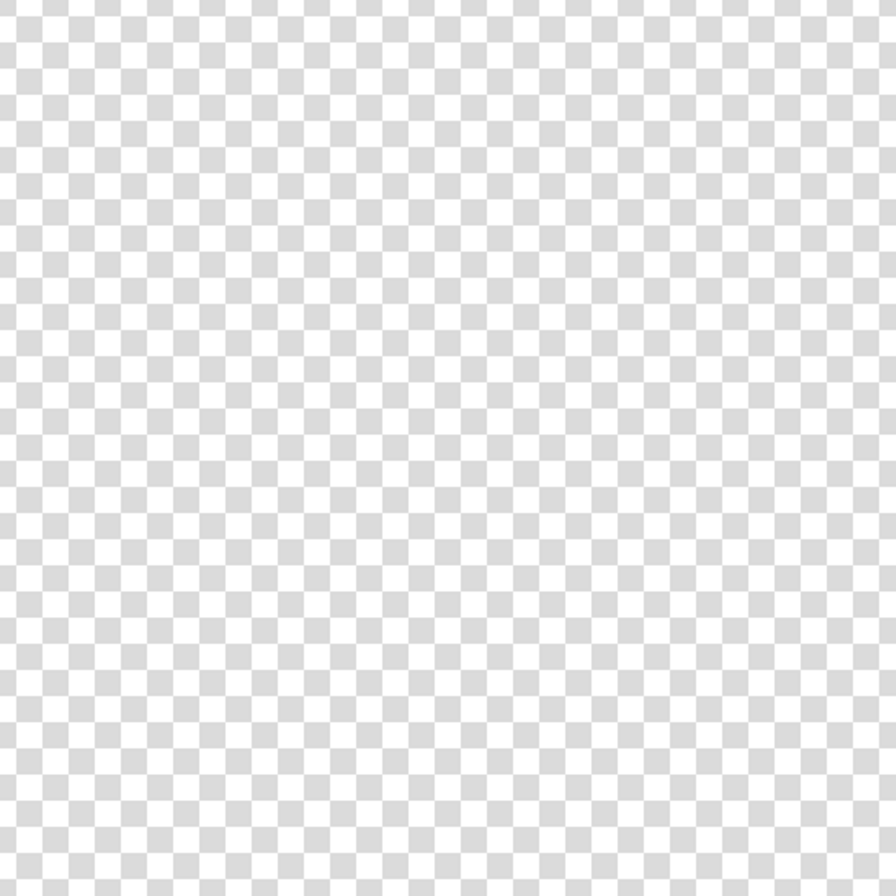
Give the GLSL for this pattern, as a Shadertoy shader.

```glsl
// Fine two-tone checkerboard of pale grey and white squares.
// Each axis is a soft square wave; their product gives the checks,
// and the grey squares carry a faint darker rim.

const float CELLS_ACROSS = 34.27;
const vec2 GRID_OFFSET = vec2(0.376);
const float EDGE_SOFTNESS = 0.05;
const float RIM_DEPTH = 0.01;
const vec3 GREY = vec3(0.86);
const vec3 WHITE = vec3(1.0);

// Distance to the nearest cell border on each axis, in cells
vec2 borderDistance(vec2 p) {
    return 0.5 - abs(fract(p) - 0.5);
}

// Square wave between -1 and 1 on each axis, smoothed at the borders
vec2 softSquareWave(vec2 p, float halfWidth) {
    vec2 parity = 1.0 - 2.0 * mod(floor(p), 2.0);
    return parity * smoothstep(-halfWidth, halfWidth, borderDistance(p)) * 2.0
         - parity;
}

// 1 on even squares, 0 on odd squares
float checker(vec2 p, float halfWidth) {
    vec2 wave = softSquareWave(p, halfWidth);
    return 0.5 + 0.5 * wave.x * wave.y;
}

// Thin band along the inside of every square
float rim(vec2 p) {
    vec2 d = borderDistance(p);
    return 1.0 - smoothstep(0.07, 0.16, min(d.x, d.y));
}

void mainImage(out vec4 fragColor, in vec2 fragCoord) {
    // Grid coordinates counted from the upper left
    vec2 uv = fragCoord / iResolution.y;
    uv.y = 1.0 - uv.y;
    vec2 p = uv * CELLS_ACROSS + GRID_OFFSET;

    // Keep edges at least one pixel wide
    float pixel = CELLS_ACROSS / iResolution.y;
    float halfWidth = max(EDGE_SOFTNESS, 0.5 * pixel);

    vec3 grey = GREY - RIM_DEPTH * rim(p);
    fragColor = vec4(mix(WHITE, grey, checker(p, halfWidth)), 1.0);
}
```
